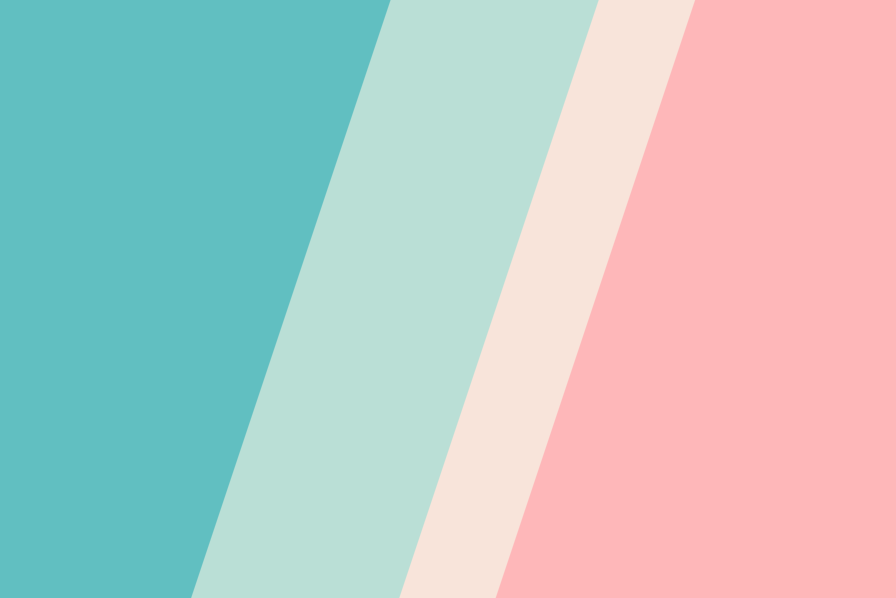
This background is drawn by a Shadertoy shader. Its source:

```glsl
// Four flat pastel bands divided by parallel slanted edges.
// A sheared horizontal coordinate makes every edge a constant value,
// so each band is blended over the previous one with a smooth step.

const vec3 TEAL  = vec3(0.380, 0.749, 0.757);
const vec3 MINT  = vec3(0.729, 0.875, 0.839);
const vec3 CREAM = vec3(0.973, 0.894, 0.855);
const vec3 PINK  = vec3(0.995, 0.718, 0.726);

// Edge positions along the bottom, as fractions of the canvas width
const float MINT_EDGE  = 0.2133;
const float CREAM_EDGE = 0.4456;
const float PINK_EDGE  = 0.5532;

// Rightward shift of each edge from bottom to top
const float SLANT = 0.2226;

// Coverage to the right of an edge, softened over about one pixel
float rightOf(float edge, float position, float softness) {
    return smoothstep(-softness, softness, position - edge);
}

void mainImage(out vec4 fragColor, in vec2 fragCoord) {
    vec2 uv = fragCoord / iResolution.xy;

    // Sheared coordinate and its change across one pixel
    float position = uv.x - SLANT * uv.y;
    float softness = 0.75 * length(vec2(1.0, SLANT) / iResolution.xy);

    // Bands layered from left to right
    vec3 color = TEAL;
    color = mix(color, MINT,  rightOf(MINT_EDGE,  position, softness));
    color = mix(color, CREAM, rightOf(CREAM_EDGE, position, softness));
    color = mix(color, PINK,  rightOf(PINK_EDGE,  position, softness));

    fragColor = vec4(color, 1.0);
}
```
